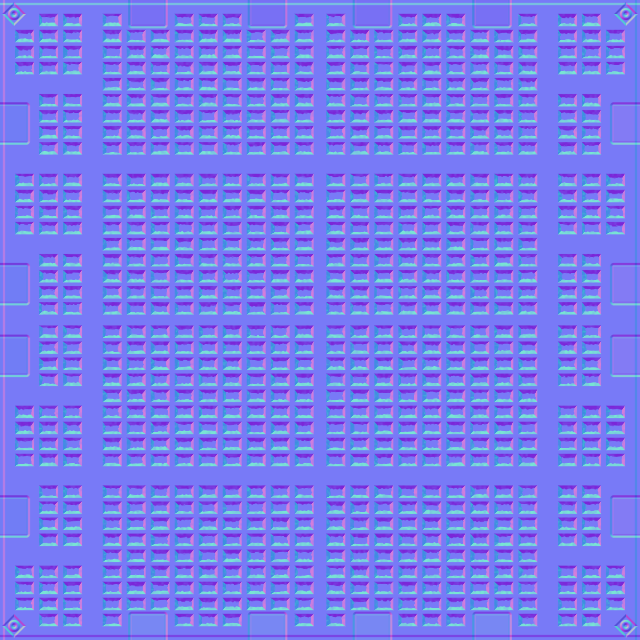
Write a three.js fragment shader that draws this texture map.

```glsl
// Normal map of a square panel: grid of bevelled studs, edge tabs, rim and corner bolts.
varying vec2 vUv;

// Colours: flat surface and the four slope directions
const vec3 FLAT = vec3(0.47, 0.48, 0.97);
const vec3 FACE_LEFT = vec3(0.26, 0.55, 0.89);
const vec3 FACE_RIGHT = vec3(0.80, 0.49, 0.87);
const vec3 FACE_TOP = vec3(0.48, 0.18, 0.86);
const vec3 FACE_BOTTOM = vec3(0.47, 0.86, 0.84);

// Layout, measured from the panel centre and mirrored on both axes
const float SOFT = 0.0011;
const vec2 PITCH = vec2(0.0375, 0.02507);
const vec2 INNER_START = vec2(0.0247, 0.0182);
const vec2 OUTER_START = vec2(0.3867, 0.2682);
const vec2 BLOCK_SPLIT = vec2(0.356, 0.2435);
const vec2 STUD_HALF = vec2(0.0148, 0.0097);
const vec4 STUD_BEVEL = vec4(0.0056, 0.0044, 0.0046, 0.0053); // left right bottom top
const vec2 TAB_TOP_AT = vec2(0.0820, 0.2688);
const vec2 TAB_SIDE_AT = vec2(0.0560, 0.3070);
const vec2 TAB_TOP_HALF = vec2(0.0310, 0.0443);
const vec2 TAB_SIDE_HALF = vec2(0.0470, 0.0332);
const float TAB_ROUND = 0.006;
const float TAB_LINE = 0.0032;
const float TAB_TILT = 0.13;
const float RIM_AT = 0.4955;
const float RIM_LINE = 0.0035;
const float BOLT_AT = 0.478;
const float WEAR = 0.45;

float hash(vec2 p) {
  vec3 q = fract(vec3(p.xyx) * vec3(0.1031, 0.1030, 0.0973));
  q += dot(q, q.yzx + 33.33);
  return fract((q.x + q.y) * q.z);
}

float noise(vec2 p) {
  vec2 i = floor(p), f = fract(p);
  f *= f * (3.0 - 2.0 * f);
  return mix(mix(hash(i), hash(i + vec2(1, 0)), f.x),
             mix(hash(i + vec2(0, 1)), hash(i + vec2(1, 1)), f.x), f.y);
}

// Strip of the given width just inside the edge d = 0
float band(float d, float width) {
  return 1.0 - smoothstep(0.5 * width - SOFT, 0.5 * width + SOFT, abs(d + 0.5 * width));
}

// Mitred slope of a box whose four bevels have their own widths
vec2 bevelBox(vec2 q, vec2 halfSize, vec4 width) {
  vec4 d = vec4(q.x + halfSize.x, halfSize.x - q.x, q.y + halfSize.y, halfSize.y - q.y);
  vec4 e = d / width;
  vec2 near = min(e.xz, e.yw);
  float inside = smoothstep(-SOFT, SOFT, min(min(d.x, d.y), min(d.z, d.w)));
  float wall = inside * (1.0 - smoothstep(0.75, 1.2, min(near.x, near.y)));
  float sideways = smoothstep(-0.2, 0.2, near.y - near.x);
  vec2 facing = vec2(e.x < e.y ? -1.0 : 1.0, e.z < e.w ? -1.0 : 1.0);
  return wall * facing * vec2(sideways, 1.0 - sideways);
}

vec2 studs(vec2 p, vec2 a, vec2 flip) {
  vec2 outer = step(BLOCK_SPLIT, a);
  vec2 start = mix(INNER_START, OUTER_START, outer);
  vec2 cell = clamp(floor((a - start) / PITCH + 0.5), vec2(0.0), vec2(8.0 - 6.0 * outer.x, 8.0));
  vec2 centre = start + cell * PITCH;
  bool lastRow = outer.y > 0.5 && cell.y > 7.5;
  // Gaps left for side tabs, bolts and top tabs
  if (outer.x > 0.5) {
    if (abs(cell.y - 4.0) < 0.5) return vec2(0.0);
    if (cell.x > 1.5 && (cell.y < 4.0 || lastRow)) return vec2(0.0);
  } else if (lastRow) {
    vec2 gap = abs(centre.x - TAB_TOP_AT);
    if (min(gap.x, gap.y) < TAB_TOP_HALF.x) return vec2(0.0);
  }
  // Uneven bevels and blotches differ from stud to stud
  vec2 id = (cell + 9.0 * outer + 0.5) * flip + 40.0;
  vec4 uneven = vec4(hash(id), hash(id + 57.0), hash(id + 113.0), hash(id + 171.0)) - 0.5;
  float blotch = noise(p * 330.0 + 400.0) - 0.5;
  vec4 width = STUD_BEVEL * (1.0 + WEAR * (uneven + blotch));
  vec2 slope = bevelBox((a - centre) * flip, STUD_HALF, width);
  slope *= 1.0 + WEAR * (noise(p * 260.0 + 700.0) - 0.5);
  slope.y -= max(-slope.x, 0.0) * max(blotch, 0.0) * 0.7;
  return slope;
}

// Slope of a rounded tab in xy, coverage in z
vec3 tab(vec2 q, vec2 halfSize, vec2 outward) {
  vec2 k = abs(q) - halfSize + TAB_ROUND;
  vec2 m = max(k, 0.0);
  float d = length(m) + min(max(k.x, k.y), 0.0) - TAB_ROUND;
  vec2 n = sign(q) * (min(k.x, k.y) > 0.0 ? normalize(m) : (k.x > k.y ? vec2(1, 0) : vec2(0, 1)));
  float cover = 1.0 - smoothstep(-SOFT, SOFT, d);
  float lines = 0.85 * band(d, TAB_LINE) - 0.3 * band(d + TAB_LINE + SOFT, 0.5 * TAB_LINE);
  return vec3(n * lines + outward * TAB_TILT * cover, cover);
}

// Diamond plate with a round recess and a central pin
vec2 bolt(vec2 q) {
  float r = length(q);
  float diamond = (abs(q.x) + abs(q.y) - 0.0185) * 0.7071;
  vec2 radial = q / max(r, 0.0001);
  return sign(q) * 0.7 * band(diamond, 0.003) + radial * (band(r - 0.0045, 0.003) - band(r - 0.0095, 0.003));
}

vec3 slopeColour(vec2 s) {
  return FLAT + max(-s.x, 0.0) * (FACE_LEFT - FLAT) + max(s.x, 0.0) * (FACE_RIGHT - FLAT)
              + max(-s.y, 0.0) * (FACE_BOTTOM - FLAT) + max(s.y, 0.0) * (FACE_TOP - FLAT);
}

void main() {
  vec2 p = vUv - 0.5, a = abs(p);
  vec2 flip = vec2(p.x < 0.0 ? -1.0 : 1.0, p.y < 0.0 ? -1.0 : 1.0);
  vec2 slope = studs(p, a, flip);

  float topAt = a.x < 0.1754 ? TAB_TOP_AT.x : TAB_TOP_AT.y;
  float sideAt = a.y < 0.1815 ? TAB_SIDE_AT.x : TAB_SIDE_AT.y;
  vec3 topTab = tab((a - vec2(topAt, 0.5)) * flip, TAB_TOP_HALF, vec2(0.0, flip.y));
  vec3 sideTab = tab((a - vec2(0.5, sideAt)) * flip, TAB_SIDE_HALF, vec2(flip.x, 0.0));
  slope = slope * (1.0 - max(topTab.z, sideTab.z)) + topTab.xy + sideTab.xy;

  // Inward-facing rim and corner bolts
  slope -= flip * 0.7 * vec2(band(a.x - RIM_AT, RIM_LINE), band(a.y - RIM_AT, RIM_LINE));
  slope += bolt((a - BOLT_AT) * flip);
  gl_FragColor = vec4(slopeColour(clamp(slope, -1.1, 1.1)), 1.0);
}
```
